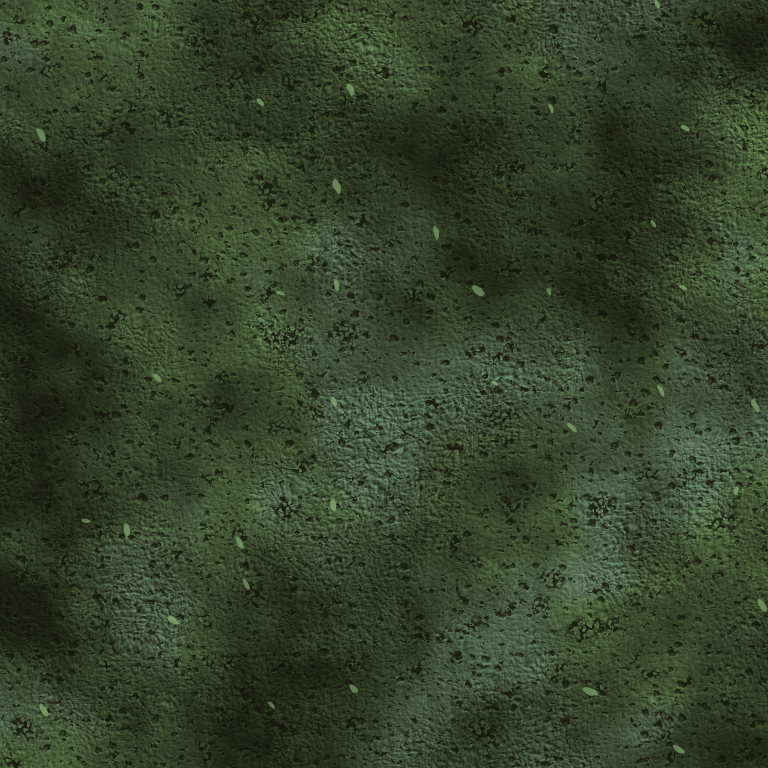
Write a three.js fragment shader that draws this texture.

```glsl
// Damp mossy ground: blotchy green relief with pits, crumbled holes and pale flecks.
varying vec2 vUv;

const vec3 SHADOW = vec3(0.11, 0.12, 0.07);
const vec3 MOSS = vec3(0.34, 0.45, 0.27);
const vec3 COOL_MOSS = vec3(0.35, 0.45, 0.345);
const vec3 FLECK = vec3(0.47, 0.62, 0.40);

vec2 hash2(vec2 p) {
  vec2 k = vec2(dot(p, vec2(127.1, 311.7)), dot(p, vec2(269.5, 183.3)));
  return fract(sin(k) * 43758.5);
}

float valueNoise(vec2 p) {
  vec2 i = floor(p), f = fract(p);
  f = f * f * (3.0 - 2.0 * f);
  float low = mix(hash2(i).x, hash2(i + vec2(1.0, 0.0)).x, f.x);
  float high = mix(hash2(i + vec2(0.0, 1.0)).x, hash2(i + 1.0).x, f.x);
  return mix(low, high, f.y);
}

float fbm(vec2 p) {
  float sum = 0.0, weight = 0.53;
  for (int i = 0; i < 4; i++) {
    sum += weight * valueNoise(p);
    p = mat2(1.6, 1.2, -1.2, 1.6) * p + 17.3;
    weight *= 0.5;
  }
  return sum;
}

// Shifts a point by noise to roughen outlines
vec2 roughen(vec2 p, float scale, float amount) {
  return p + amount * (vec2(valueNoise(p * scale), valueNoise(p * scale + 31.0)) - 0.5);
}

// Distance to the nearest scattered cell point
float cellular(vec2 p) {
  vec2 base = floor(p);
  float nearest = 4.0;
  for (int y = -1; y <= 1; y++)
    for (int x = -1; x <= 1; x++) {
      vec2 id = base + vec2(x, y);
      vec2 d = id + hash2(id) - p;
      nearest = min(nearest, dot(d, d));
    }
  return sqrt(nearest);
}

// Light and shade on cellular bumps
float relief(vec2 p, vec2 light) {
  return cellular(p + light) - cellular(p - light);
}

// Round pits: x = shaded hollow, y = lit lower rim; radius is in cells
vec2 pits(vec2 uv, float cells, float chance, float radius) {
  vec2 p = uv * cells, base = floor(p), result = vec2(0.0);
  for (int y = -1; y <= 1; y++)
    for (int x = -1; x <= 1; x++) {
      vec2 id = base + vec2(x, y), rnd = hash2(id + cells), kind = hash2(id + 71.0);
      vec2 size = radius * mix(0.5, 1.5, kind.y * kind.y) * vec2(1.15, 0.7 + 0.4 * rnd.x);
      vec2 d = (p - id - 0.2 - 0.6 * rnd) / size;
      float hollow = 1.0 - smoothstep(0.7, 1.25, length(d));
      float ground = 1.0 - smoothstep(0.2, 0.9, length(d + vec2(0.2, 0.5)));
      float rim = 1.0 - smoothstep(0.1, 0.5, abs(length(d) - 1.3));
      vec2 pit = vec2(hollow * (1.0 - 0.7 * ground), rim * smoothstep(0.2, 1.0, -d.y));
      result = max(result, step(kind.x, chance) * pit);
    }
  return result;
}

// Soft ellipses, turned around a main angle; halfSize is in canvas units
float ellipses(vec2 uv, float cells, float chance, vec2 halfSize, float angle, float spread, float blur) {
  vec2 p = uv * cells, base = floor(p);
  float mask = 0.0;
  for (int y = -1; y <= 1; y++)
    for (int x = -1; x <= 1; x++) {
      vec2 id = base + vec2(x, y), rnd = hash2(id + cells * 3.0);
      vec2 kind = hash2(id + 39.0);
      float a = angle + spread * (rnd.x - 0.5);
      vec2 d = (p - id - 0.15 - 0.7 * rnd) / cells;
      d = mat2(cos(a), -sin(a), sin(a), cos(a)) * d;
      d /= halfSize * mix(vec2(0.55), vec2(1.25, 1.0), kind.y);
      float shape = 1.0 - smoothstep(1.0 - blur, 1.0 + blur, length(d));
      mask = max(mask, shape * step(kind.x, chance));
    }
  return mask;
}

void main() {
  vec2 uv = vUv;
  vec2 ragged = roughen(uv, 110.0, 0.014);

  // Broad dark and misty patches
  float broad = fbm(uv * 6.5 + 3.7) - 0.5;
  float mottle = fbm(uv * 24.0 + 8.0) - 0.5;
  float tone = max(0.44 + 1.4 * broad + 0.35 * mottle, 0.0);
  float cool = smoothstep(-0.05, 0.25, 0.8 * broad + fbm(uv * 6.0 + 23.0) - 0.5);

  // Fine bumpy surface, rougher in places
  vec2 grain = roughen(uv, 40.0, 0.012);
  float bumps = 0.42 * relief(grain * vec2(120.0, 155.0), vec2(0.18, 0.26));
  bumps += 0.5 * relief(grain * vec2(225.0, 265.0) + 9.0, vec2(0.2, 0.28));
  float rough = mix(0.65, 1.4, smoothstep(0.3, 0.7, fbm(uv * 11.0 + 61.0)));
  tone += bumps * rough * (0.2 + 1.1 * tone);

  // Pits and crumbled hollows
  vec2 chipped = roughen(uv, 230.0, 0.005);
  vec2 pitting = max(pits(chipped, 58.0, 0.5, 0.2), pits(chipped + 0.37, 105.0, 0.35, 0.22));
  float hollows = ellipses(ragged, 10.0, 0.35, vec2(0.021, 0.014), 0.0, 1.2, 0.4);
  hollows = max(hollows, ellipses(ragged, 25.0, 0.36, vec2(0.0105, 0.008), 0.0, 2.0, 0.4));
  float crumbs = smoothstep(0.3, 0.6, cellular(chipped * 165.0 + 5.0));
  tone += 0.2 * pitting.y + 0.12 * hollows * (1.0 - crumbs);
  tone = mix(tone, -0.15, 0.8 * max(pitting.x, hollows * crumbs));

  // Colour and scattered pale flecks
  vec3 colour = mix(SHADOW, mix(MOSS, COOL_MOSS, cool), clamp(tone, -0.3, 1.3));
  float flecks = ellipses(roughen(uv, 120.0, 0.003), 7.5, 0.6, vec2(0.0085, 0.0042), -0.9, 1.3, 0.2);
  colour = mix(colour, FLECK * (0.9 + 0.5 * broad), 0.95 * flecks);
  gl_FragColor = vec4(colour, 1.0);
}
```
